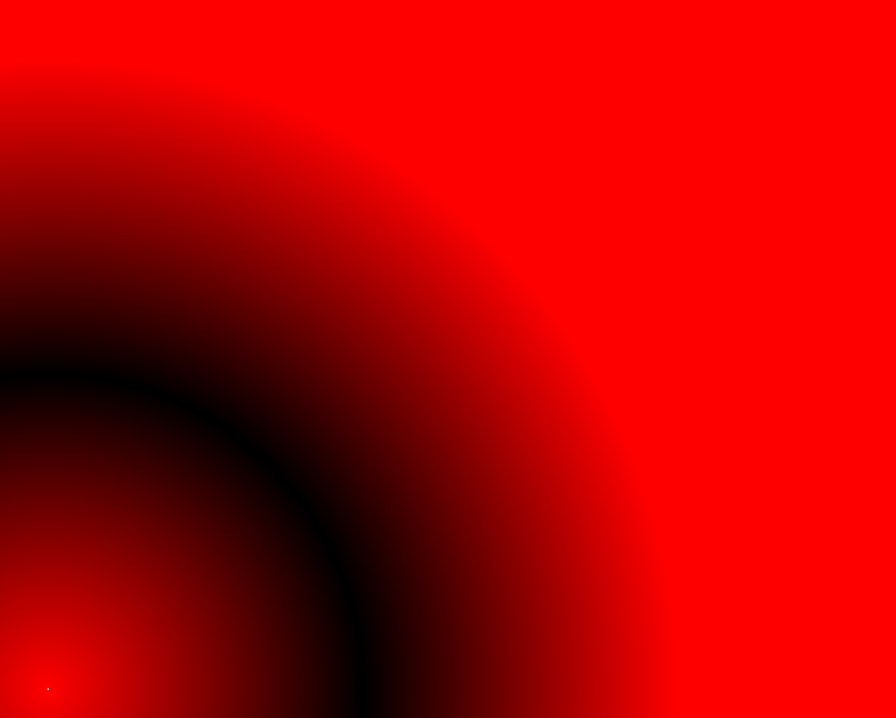
Write a Shadertoy shader that draws this background.

```glsl
// A red glow in the lower left corner fades to a black ring, then
// brightens again to a flat red field. The red level is the distance
// to the ring, scaled by its radius; a tiny white dot marks the centre.

#define CENTRE vec2(0.0537, 0.0402)  // fraction of the canvas
#define RING_RADIUS 0.439            // in canvas heights
#define DOT_RADIUS 0.0012            // in canvas heights
#define FIELD_COLOUR vec3(1.0, 0.0, 0.0)
#define DOT_COLOUR vec3(1.0)

void mainImage(out vec4 fragColor, in vec2 fragCoord)
{
    // Distance from the centre, in canvas heights
    float pixel = 1.0 / iResolution.y;
    float radius = length(fragCoord - CENTRE * iResolution.xy) * pixel;

    // Linear falloff on both sides of the black ring
    float level = min(abs(radius / RING_RADIUS - 1.0), 1.0);
    vec3 colour = FIELD_COLOUR * level;

    // Small dot with a smooth edge
    float dotMask = 1.0 - smoothstep(DOT_RADIUS - 0.5 * pixel, DOT_RADIUS + 0.5 * pixel, radius);
    colour = mix(colour, DOT_COLOUR, dotMask);

    fragColor = vec4(colour, 1.0);
}
```
